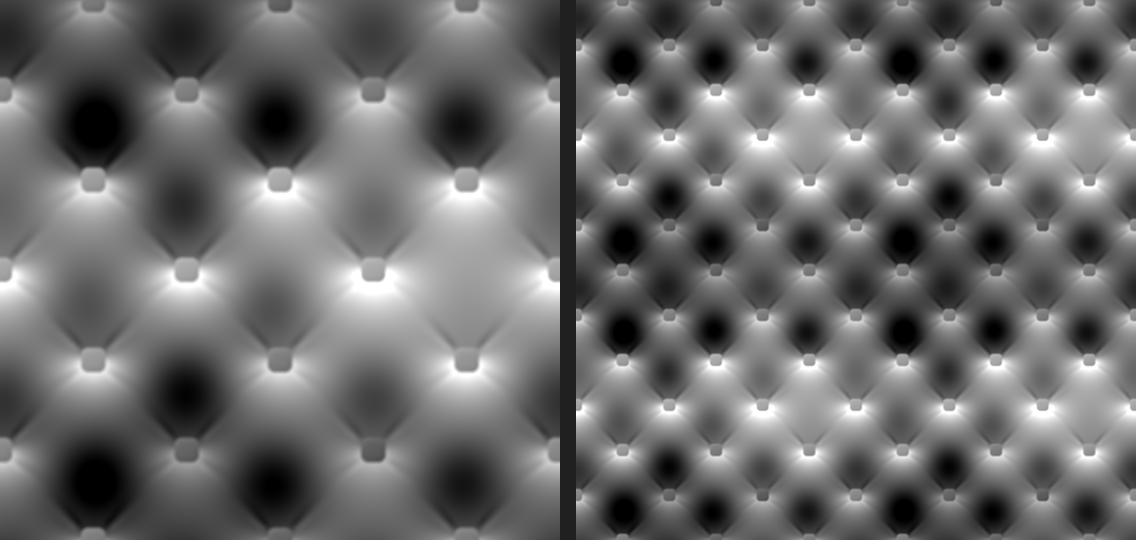
Left: one tile. Right: repeated 2 by 2.
Write a Shadertoy shader that draws this texture map.

```glsl
// Tufted upholstery relief in grey: a staggered grid of square buttons, 3 by 3 repeats.
// Each button adds a glow, a shadowed hollow above it and radiating creases;
// whole-wave cosines and a wrapped hash vary the tone from button to button.

#define REPEATS 3.0
#define BASE_TONE 0.415
#define GLOW_REACH 0.135
#define GLOW_GAIN 1.15
#define HOLLOW_SIZE 0.17
#define HOLLOW_DEPTH 0.49
#define HOLLOW_RISE 0.31
#define BUTTON_HALF 0.066
#define BUTTON_SOFTNESS 0.016
#define CREASE_WIDTH 0.015
#define VARIATION 0.12
#define TAU 6.2831853

float hash(vec2 p) {
    return fract(sin(dot(p, vec2(127.1, 311.7))) * 43758.5453);
}

float bell(float x, float width) {
    return exp(-0.5 * x * x / (width * width));
}

float roundedBox(vec2 p, float halfSize, float radius) {
    vec2 q = abs(p) - halfSize + radius;
    return length(max(q, 0.0)) + min(max(q.x, q.y), 0.0) - radius;
}

// A dark fold with a lit lip on its lower side, fading away from the button
float crease(vec2 q, vec2 dir, float reach) {
    float along = max(dot(q, dir), 0.0);
    float across = q.x * dir.y - q.y * dir.x;
    float width = CREASE_WIDTH * (0.6 + 3.0 * along);
    float fade = smoothstep(0.06, 0.14, along) * exp(-along * along / (reach * reach));
    return fade * (0.8 * bell(across - 2.2 * width, width) - bell(across, width));
}

// Broad light and dark areas of the cloth
float clothTone(vec2 uv) {
    return BASE_TONE - 0.10 * cos(TAU * uv.y) + 0.07 * cos(TAU * (uv.x - 0.72));
}

// Phase of a button's row, counted downward from the highest full row
float rowPhase(vec2 c) {
    return TAU * (5.0 / 6.0 - c.y / REPEATS);
}

// Depth of the hollow above a button at wrapped grid position c
float hollowStrength(vec2 c) {
    float a = rowPhase(c);
    float rows = 0.63 + 0.12 * cos(a) + 0.264 * cos(2.0 * a - 2.71) - 0.085 * cos(3.0 * a);
    float columns = 0.15 * (1.0 - cos(a)) * cos(TAU * (c.x / REPEATS - 0.38));
    return rows + columns + VARIATION * (hash(c + 3.7) - 0.5);
}

float glowStrength(vec2 c) {
    float a = rowPhase(c);
    float rows = 0.77 + 0.185 * sin(a);
    float columns = 0.08 * (1.0 - cos(a - TAU / 6.0)) * cos(TAU * (c.x / REPEATS - 0.55));
    return rows - columns + VARIATION * (hash(c + 9.2) - 0.5);
}

// Shading that one button casts on the cloth; d is the offset from its centre
float tuftShade(vec2 d, vec2 c, float glow) {
    float r = length(d * vec2(0.88, 1.0));
    float upward = d.y / max(length(d), 0.001);
    float lobe = smoothstep(0.92, -0.55, upward);
    float light = GLOW_GAIN * glow * lobe * exp(-r / GLOW_REACH);

    vec2 drift = 0.07 * (vec2(hash(c + 1.3), hash(c + 5.1)) - 0.5);
    vec2 h = d - vec2(-0.02, HOLLOW_RISE) - drift;
    float shadow = HOLLOW_DEPTH * hollowStrength(c) * bell(length(h), HOLLOW_SIZE);

    vec2 q = vec2(abs(d.x), d.y);
    float folds = 0.13 * crease(q, normalize(vec2(0.66, 0.75)), 0.23)
                + 0.10 * crease(q, normalize(vec2(0.85, -0.53)), 0.19);
    return light - shadow + folds * (0.5 + 0.6 * glow);
}

// Padded button face, lit along the top and shaded along the lower right
float buttonFace(vec2 d, float edge, float glow) {
    float rim = smoothstep(-0.05, 0.0, edge);
    float slope = (d.y - 0.45 * d.x) / BUTTON_HALF;
    return 0.03 + 0.66 * glow + (0.025 + 0.04 * rim) * slope;
}

void mainImage(out vec4 fragColor, in vec2 fragCoord) {
    vec2 uv = fragCoord / iResolution.xy;
    vec2 p = uv * REPEATS;
    vec2 aspect = vec2(1.0, iResolution.y / iResolution.x);
    float soft = max(BUTTON_SOFTNESS, 1.5 * REPEATS / iResolution.x);

    float tone = clothTone(uv);
    float face = 0.0;
    float cover = 0.0;

    // Two interleaved grids make the diamond stagger
    for (int k = 0; k < 2; k++) {
        vec2 offset = k == 0 ? vec2(0.0, 0.5) : vec2(0.5, 0.0);
        vec2 nearest = floor(p - offset + 0.5);
        for (int j = -1; j <= 1; j++) {
            for (int i = -1; i <= 1; i++) {
                vec2 centre = nearest + vec2(i, j) + offset;
                vec2 c = mod(centre + 0.25, REPEATS) - 0.25;
                vec2 d = (p - centre) * aspect;
                float glow = glowStrength(c);
                tone += tuftShade(d, c, glow);

                float edge = roundedBox(d, BUTTON_HALF, 0.042);
                float mask = 1.0 - smoothstep(-soft, soft, edge);
                face += mask * buttonFace(d, edge, glow);
                cover += mask;
            }
        }
    }

    tone = tone * (1.0 - cover) + face;
    fragColor = vec4(vec3(clamp(tone, 0.0, 1.0)), 1.0);
}
```
